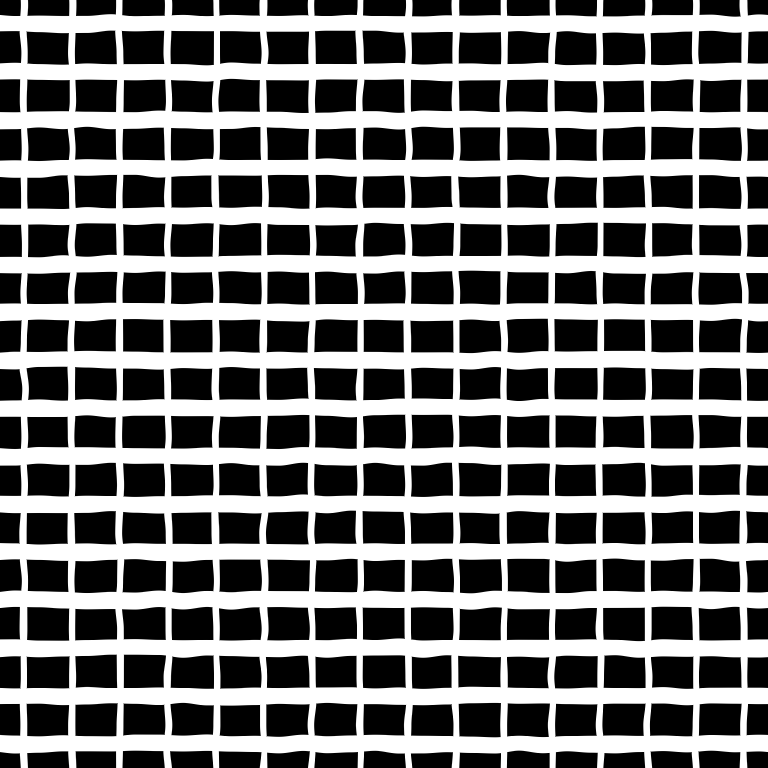
Write a WebGL 1 fragment shader that draws this pattern.

```glsl
precision highp float;

uniform vec2 u_resolution;

const float REPEATS = 16.0;                   // blocks across and down
const vec2 BLOCK_HALF = vec2(0.431, 0.329);   // half size, in cells
const float WOBBLE_PER_CELL = 2.0;            // noise nodes per cell
const float WOBBLE_AMOUNT = 0.034;            // edge drift, in cells
const vec3 INK = vec3(0.0);
const vec3 PAPER = vec3(1.0);

vec2 hash22(vec2 p) {
  vec3 q = fract(p.xyx * vec3(0.1031, 0.1030, 0.0973));
  q += dot(q, q.yzx + 33.33);
  return fract((q.xx + q.yz) * q.zy);
}

// Two channels of smooth noise in -1..1 that wrap after "period" nodes
vec2 wrappedNoise(vec2 p, float period) {
  vec2 node = floor(p);
  vec2 f = fract(p);
  vec2 t = f * f * (3.0 - 2.0 * f);
  vec2 a = hash22(mod(node, period));
  vec2 b = hash22(mod(node + vec2(1.0, 0.0), period));
  vec2 c = hash22(mod(node + vec2(0.0, 1.0), period));
  vec2 d = hash22(mod(node + vec2(1.0, 1.0), period));
  return 2.0 * mix(mix(a, b, t.x), mix(c, d, t.x), t.y) - 1.0;
}

// Sharp-cornered box distance
float boxDistance(vec2 p, vec2 halfSize) {
  vec2 d = abs(p) - halfSize;
  return max(d.x, d.y);
}

// Hand-drawn drift of the grid lines
vec2 wobble(vec2 p, float nodesPerCell, float amount) {
  vec2 nodes = p * nodesPerCell + vec2(0.37, 0.21);
  return amount * wrappedNoise(nodes, REPEATS * nodesPerCell);
}

void main() {
  vec2 grid = gl_FragCoord.xy / u_resolution * REPEATS;
  float pixel = REPEATS / min(u_resolution.x, u_resolution.y);

  // Blocks are centred on whole grid coordinates
  vec2 warped = grid + wobble(grid, WOBBLE_PER_CELL, WOBBLE_AMOUNT);
  vec2 local = fract(warped + 0.5) - 0.5;

  // One-pixel edge smoothing
  float edge = boxDistance(local, BLOCK_HALF);
  float coverage = clamp(0.5 - edge / pixel, 0.0, 1.0);

  gl_FragColor = vec4(mix(PAPER, INK, coverage), 1.0);
}
```
